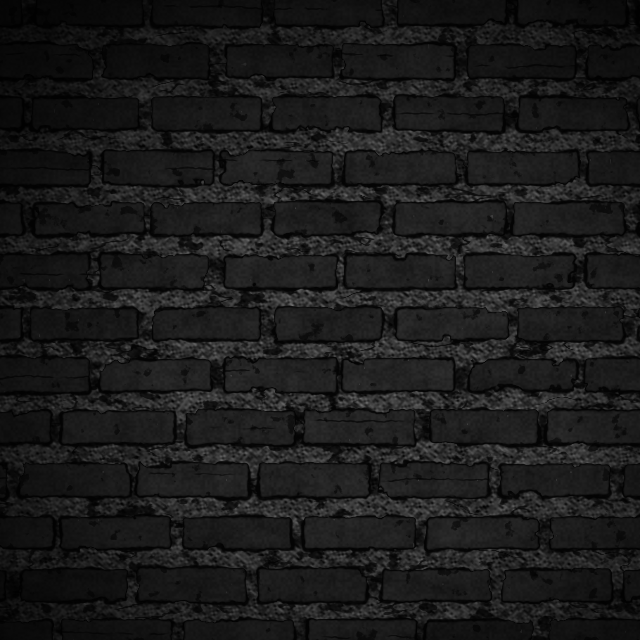
Reproduce this texture procedurally as a three.js fragment shader.

```glsl
varying vec2 vUv;

float hash(vec2 p) {
  vec3 q = fract(p.xyx * 0.1031);
  q += dot(q, q.yzx + 33.33);
  return fract((q.x + q.y) * q.z);
}

float noise(vec2 p) {
  vec2 i = floor(p), f = fract(p);
  f = f * f * (3.0 - 2.0 * f);
  return mix(mix(hash(i), hash(i + vec2(1.0, 0.0)), f.x),
             mix(hash(i + vec2(0.0, 1.0)), hash(i + 1.0), f.x), f.y);
}

float fbm(vec2 p) {
  float sum = 0.0, amp = 0.53;
  for (int i = 0; i < 4; i++) {
    sum += amp * noise(p);
    p = mat2(1.6, 1.2, -1.2, 1.6) * p + 17.0;
    amp *= 0.5;
  }
  return sum;
}

float mortarHeight(vec2 p) {
  p = mat2(0.8, 0.6, -0.6, 0.8) * p + 3.0;
  return 0.6 * noise(p * 250.0) + 0.4 * noise(p * 120.0 + 9.0);
}

float roundedBox(vec2 p, vec2 halfSize, float radius) {
  vec2 q = abs(p) - halfSize + radius;
  return length(max(q, 0.0)) + min(max(q.x, q.y), 0.0) - radius;
}

void main() {
  vec2 uv = vUv;

  // Slightly ragged outlines
  vec2 p = uv + 0.0035 * (vec2(noise(uv * 30.0), noise(uv * 30.0 + 70.0)) - 0.5)
              + 0.0022 * (vec2(noise(uv * 170.0), noise(uv * 170.0 + 31.0)) - 0.5);

  // Brick courses with a staggered, slightly irregular bond
  vec2 pitch = vec2(0.189, 0.0817);
  float row = floor((p.y - 0.004) / pitch.y + 0.5);
  float odd = mod(row, 2.0);
  float phase = row > 4.5 ? mix(0.72, 0.30, odd) : mix(0.98, 0.60, odd);
  float across = p.x / pitch.x - phase;
  float column = floor(across + 0.5);
  vec2 id = vec2(column, row) + 20.0;
  float tone = hash(id), shift = hash(id + 41.0), wear = hash(id + 83.0);

  vec2 local = vec2((across - column) * pitch.x, p.y - 0.004 - row * pitch.y);
  local -= (vec2(shift, hash(vec2(row, 12.0))) - 0.5) * vec2(0.009, 0.004);
  local.y += local.x * (wear - 0.5) * 0.025;
  vec2 halfSize = vec2(0.0845, 0.0248) + (vec2(tone, wear) - 0.5) * vec2(0.005, 0.003);
  float d = roundedBox(local, halfSize, 0.005);
  d += 0.008 * smoothstep(0.62, 0.8, fbm(uv * 30.0 + 4.0));

  // Brick face: stains, faint vertical ribs and fine grain
  float brick = 0.122 + 0.028 * (tone - 0.5);
  brick += 0.06 * (fbm(uv * vec2(20.0, 50.0)) - 0.5);
  brick += 0.022 * (noise(vec2(uv.x * 75.0, row * 7.0 + uv.y * 8.0)) - 0.5);
  brick += 0.04 * (noise(uv * 270.0) - 0.5);
  brick *= 1.0 - 0.55 * smoothstep(0.68, 0.78, fbm(uv * 55.0 + 13.0));
  brick += 0.1 * smoothstep(0.975, 0.995, noise(uv * vec2(130.0, 80.0) + 50.0));

  // Long broken scratches on the most worn bricks
  float scratch = local.y - (tone - 0.5) * 0.024 - 0.006 * (fbm(uv * 20.0) - 0.5);
  float scratched = step(0.76, wear) * smoothstep(0.35, 0.6, noise(uv * 45.0 + 6.0));
  brick *= 1.0 - 0.6 * scratched * (1.0 - smoothstep(0.0004, 0.002, abs(scratch)));
  brick *= mix(0.65, 1.0, smoothstep(0.0, 0.003, -d));

  // Gritty mortar lit from above
  float height = mortarHeight(uv);
  float relief = height - mortarHeight(uv + vec2(0.0008, 0.0026));
  float mortar = 0.192 + 0.22 * (height - 0.5) + 0.2 * relief;
  mortar += 0.12 * (fbm(uv * vec2(24.0, 34.0) + 3.0) - 0.5);

  // Crumbled pits and thin broken cracks in the mortar
  mortar *= 1.0 - 0.7 * smoothstep(0.61, 0.73, fbm(uv * vec2(42.0, 60.0) + 21.0));
  float seam = abs(fbm(uv * vec2(13.0, 34.0) + 45.0) - 0.5);
  float broken = smoothstep(0.5, 0.7, noise(uv * 26.0 + 90.0));
  mortar *= 1.0 - 0.65 * broken * (1.0 - smoothstep(0.008, 0.03, seam));

  // Sharp shadowed gap, deepest under the bricks and in the upright joints
  float below = smoothstep(0.0, 0.02, -local.y);
  float side = smoothstep(-0.004, 0.003, abs(local.x) - halfSize.x)
             * (1.0 - smoothstep(0.016, 0.027, abs(local.y)));
  float gap = 0.0005 + 0.002 * below + 0.005 * smoothstep(0.3, 0.8, noise(uv * 40.0 + 60.0));
  mortar *= mix(0.12, 1.0, smoothstep(gap * 0.5, gap + 0.0015, d));
  mortar *= 1.0 - side * mix(0.05, 0.75, smoothstep(0.3, 0.7, fbm(uv * 60.0 + 35.0)));

  float face = 1.0 - smoothstep(-0.001, 0.001, d);
  float shade = mix(max(mortar, 0.015), max(brick, 0.02), face);

  // Soft light falling off toward the corners
  float light = 1.06 - 0.92 * smoothstep(0.22, 0.88, length((uv - vec2(0.58, 0.45)) * vec2(1.0, 1.06)));
  gl_FragColor = vec4(vec3(shade * light), 1.0);
}
```
